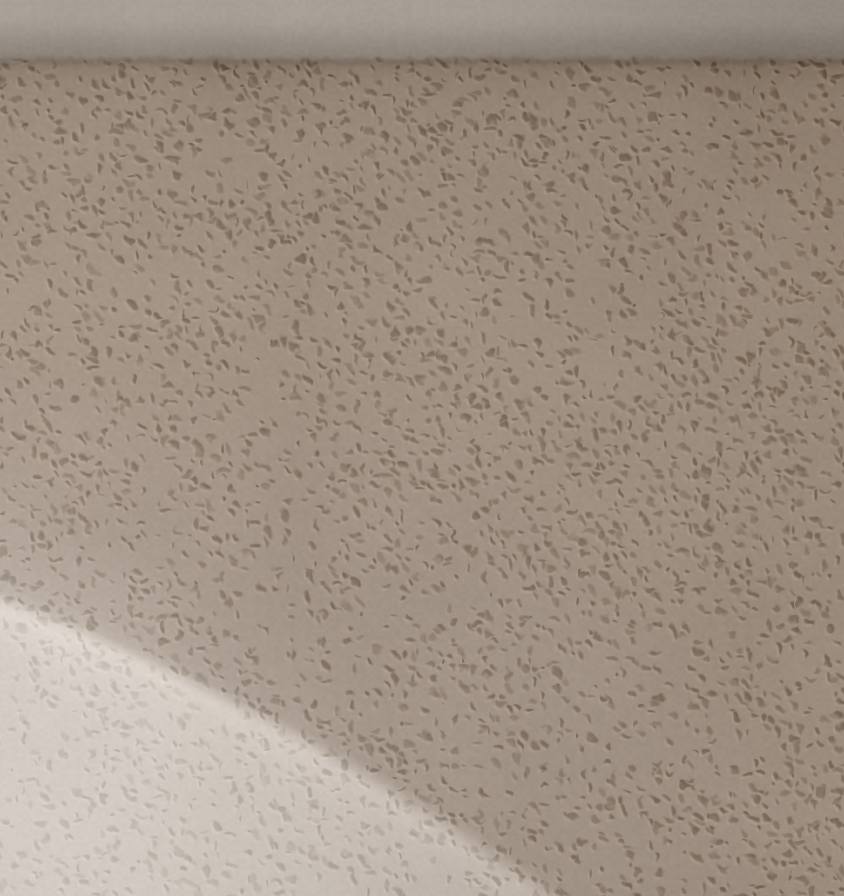
Reproduce this texture procedurally as a Shadertoy shader.

```glsl
#define CEILING_Y 0.932
#define SPECK_CELLS 78.0
#define SPECK_DENSITY 0.68
#define SPECK_DEPTH 0.125
#define RELIEF 0.035
#define GRAIN 0.022
#define WALL_COLOR vec3(0.622, 0.562, 0.507)
#define LIGHT_COLOR vec3(0.845, 0.815, 0.787)

float hash(vec2 p) {
    return fract(sin(dot(p, vec2(127.1, 311.7))) * 43758.5453);
}

float noise(vec2 p) {
    vec2 i = floor(p), f = fract(p);
    f = f * f * (3.0 - 2.0 * f);
    return mix(mix(hash(i), hash(i + vec2(1, 0)), f.x),
               mix(hash(i + vec2(0, 1)), hash(i + vec2(1, 1)), f.x), f.y);
}

// Scattered oblong pits, mostly slanting down to the right
float specks(vec2 p) {
    vec2 q = p * SPECK_CELLS;
    q += 0.55 * (vec2(noise(q * 1.7), noise(q * 1.7 + 41.0)) - 0.5);
    vec2 cell = floor(q);
    float pit = 0.0;
    for (int j = -1; j <= 1; j++) {
        for (int i = -1; i <= 1; i++) {
            vec2 id = cell + vec2(i, j);
            vec2 d = q - id - vec2(hash(id), hash(id + 17.3));
            float angle = -0.75 + 1.6 * (hash(id + 5.9) - 0.5);
            float c = cos(angle), s = sin(angle);
            d = vec2(c * d.x + s * d.y, c * d.y - s * d.x);
            float radius = mix(0.22, 0.46, hash(id + 71.7));
            float dist = length(d * vec2(0.72, 1.25)) / radius;
            float cluster = 0.6 * (noise(id * 0.17) - 0.5);
            float present = step(hash(id + 33.1), SPECK_DENSITY + cluster);
            float strength = mix(0.45, 1.0, hash(id + 91.2));
            pit = max(pit, present * strength * (1.0 - smoothstep(0.35, 1.15, dist)));
        }
    }
    return pit;
}

// Soft daylight and its curved bright rim
vec3 wallLight(vec2 p, out float lit) {
    vec3 col = WALL_COLOR;
    col += vec3(0.015, 0.022, 0.028) * (1.0 - smoothstep(0.1, 0.75, p.y));
    col += 0.025 * (1.0 - smoothstep(0.0, 0.45, p.x));
    col -= vec3(0.03, 0.034, 0.04) * smoothstep(0.45, 0.94, p.x);
    col -= 0.035 * smoothstep(0.65, CEILING_Y, p.y);
    col -= 0.075 * exp(-max(CEILING_Y - p.y, 0.0) / 0.022);

    float edge = 0.342 - 0.38 * p.x - 0.27 * p.x * p.x;
    float depth = (edge - p.y) * 0.88;
    float fade = 1.0 - smoothstep(0.0, 0.72, p.x);
    float halo = exp(-max(-depth, 0.0) / 0.085) * fade * fade;
    float inside = smoothstep(-0.012, 0.022, depth);
    float rim = inside * exp(-max(depth - 0.015, 0.0) / 0.028);
    float body = inside * mix(0.42, 0.94, fade);
    lit = max(body, 0.42 * halo);
    col = mix(col, LIGHT_COLOR, lit);
    col += 0.055 * rim * mix(0.5, 1.0, fade);
    return col;
}

// Smooth strip above the wall, darker toward the seam and the right
vec3 ceilingLight(vec2 p) {
    float h = clamp((p.y - CEILING_Y) / (1.0 - CEILING_Y), 0.0, 1.0);
    vec3 col = mix(vec3(0.555, 0.515, 0.475), vec3(0.655, 0.622, 0.587), smoothstep(0.0, 0.8, h));
    return col - 0.07 * smoothstep(0.4, 0.95, p.x);
}

void mainImage(out vec4 fragColor, in vec2 fragCoord) {
    vec2 p = fragCoord / iResolution.y;
    float lit;
    vec3 wall = wallLight(p, lit);

    // Pits with a faint raised highlight
    float pit = specks(p);
    float shifted = specks(p + vec2(0.0025, 0.003));
    float contrast = mix(1.0, 0.55, lit);
    wall -= contrast * SPECK_DEPTH * pit * vec3(0.95, 1.0, 1.06);
    wall += contrast * RELIEF * (shifted - pit);

    // Join the surfaces with a thin dark seam
    float seam = CEILING_Y + 0.004 * (noise(p * 140.0) - 0.5);
    vec3 col = mix(wall, ceilingLight(p), smoothstep(-0.004, 0.006, p.y - seam));
    col -= 0.045 * exp(-pow((p.y - seam) / 0.005, 2.0));

    // Fine plaster grain and broad mottling
    col += GRAIN * (noise(p * 260.0) - 0.5);
    col += 0.018 * (noise(p * 12.0) - 0.5);
    fragColor = vec4(clamp(col, 0.0, 1.0), 1.0);
}
```
